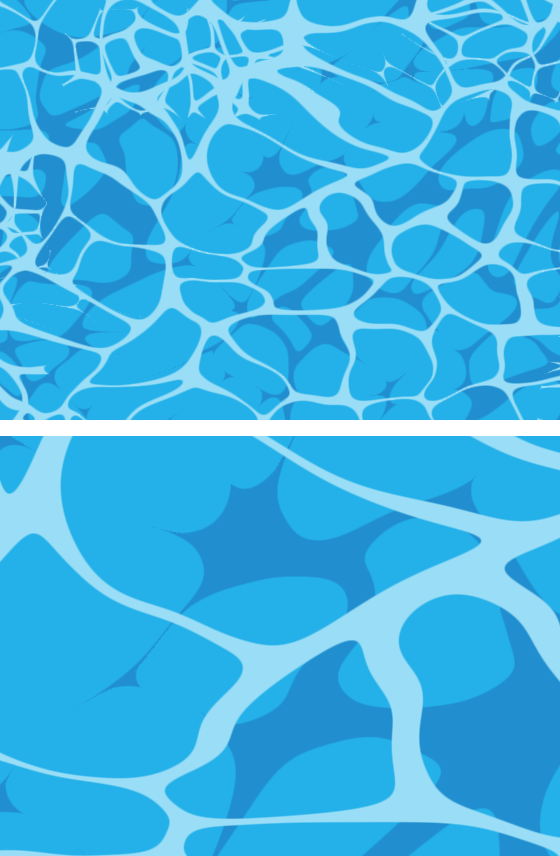
Top: the whole. Bottom: its middle third, enlarged.
This texture is drawn by a Shadertoy shader. Its source:

```glsl
// Flat-coloured pool water: pale caustic ribbons over a darker, softer net.
// Each net is a warped Voronoi diagram whose edge distances are blended with
// a smooth minimum, so that cells get round corners and joints get thick.

vec2 hash2(vec2 p) {
    vec3 q = fract(p.xyx * vec3(0.1031, 0.1030, 0.0973));
    q += dot(q, q.yzx + 33.33);
    return fract((q.xx + q.yz) * q.zy);
}

// Smooth two-channel value noise
vec2 noise2(vec2 p) {
    vec2 i = floor(p), f = fract(p);
    f = f * f * f * (f * (f * 6.0 - 15.0) + 10.0);
    return mix(mix(hash2(i), hash2(i + vec2(1, 0)), f.x),
               mix(hash2(i + vec2(0, 1)), hash2(i + vec2(1, 1)), f.x), f.y);
}

// Bends the plane so that straight cell walls turn into flowing curves
vec2 warp(vec2 p) {
    p += 0.95 * (noise2(p * 0.65 + 7.3) - 0.5);
    return p + 0.28 * (noise2(p * 1.7 + 31.9) - 0.5);
}

// Rounded distance to the nearest cell wall; larger sharpness, tighter corners
float wallDistance(vec2 p, float sharpness) {
    vec2 cell = floor(p), f = fract(p);
    vec2 nearCell = vec2(0), toNear = vec2(0);
    float best = 1e3;
    for (int y = -1; y <= 1; y++)
    for (int x = -1; x <= 1; x++) {
        vec2 g = vec2(x, y);
        vec2 r = g + 0.05 + 0.9 * hash2(cell + g) - f;
        float d = dot(r, r);
        if (d < best) { best = d; nearCell = g; toNear = r; }
    }
    float sum = 0.0;
    for (int y = -2; y <= 2; y++)
    for (int x = -2; x <= 2; x++) {
        if (x == 0 && y == 0) continue;
        vec2 g = nearCell + vec2(x, y);
        vec2 r = g + 0.05 + 0.9 * hash2(cell + g) - f;
        float d = dot(0.5 * (r + toNear), normalize(r - toNear));
        sum += exp(-sharpness * d);
    }
    return -log(sum) / sharpness;
}

// Antialiased coverage of the region where d is negative
float fill(float d) {
    float edge = clamp(fwidth(d), 1e-4, 0.08);
    return smoothstep(edge, -edge, d);
}

void mainImage(out vec4 fragColor, in vec2 fragCoord) {
    vec2 uv = fragCoord / iResolution.y;
    const vec3 water = vec3(0.14, 0.69, 0.91);
    const vec3 shadow = vec3(0.125, 0.555, 0.81);
    const vec3 light = vec3(0.60, 0.87, 0.965);

    // Shadow net: slanted cells, walls swelling and fading in patches
    vec2 slanted = mat2(0.82, -0.57, 0.57, 0.82) * uv;
    vec2 shadowPos = warp(slanted * vec2(5.2, 7.4) + 43.0);
    float shadowWidth = mix(-0.04, 0.11, smoothstep(0.15, 0.8, noise2(uv * 4.0 + 5.0).x));
    float shadowNet = fill(wallDistance(shadowPos, 10.0) - shadowWidth);

    // Light net: wide cells with ribbons of uneven width
    vec2 lightPos = warp(uv * vec2(5.0, 6.2) + 12.0);
    float lightWidth = mix(0.014, 0.055, smoothstep(0.25, 0.8, noise2(uv * 4.5 + 19.0).y));
    float lightNet = fill(wallDistance(lightPos, 15.0) - lightWidth);

    // Clusters of small bubbles that break up a few of the large cells
    float cluster = smoothstep(0.5, 0.85, noise2(uv * 3.6 + 61.0).x);
    float bubbleWidth = mix(-0.2, 0.06, cluster);
    float bubbles = fill(wallDistance(lightPos * 1.9 + 3.7, 15.0) - bubbleWidth);

    vec3 color = mix(water, shadow, shadowNet);
    color = mix(color, light, max(lightNet, bubbles));
    fragColor = vec4(color, 1.0);
}
```
